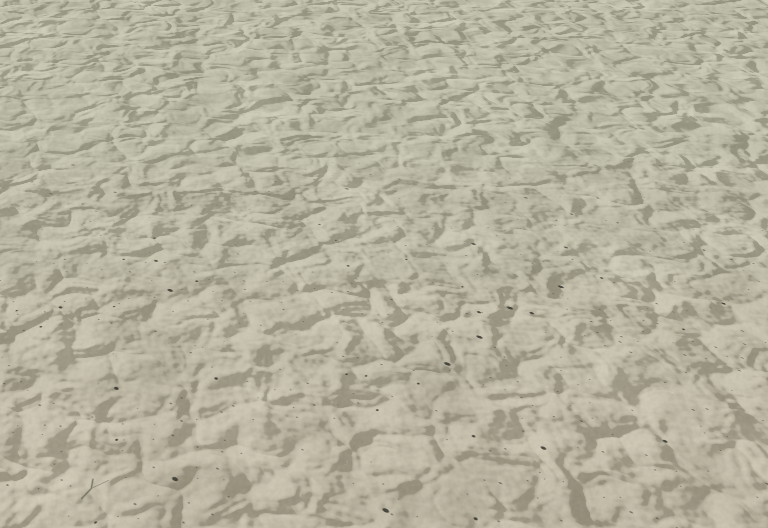
Reproduce this texture procedurally as a Shadertoy shader.

```glsl
// Trampled pale sand seen at a slant: overlapping tilted bowls and warped gradient
// noise form a height field on a ground plane, lit from the near right.
// Fine grain, dark specks of debris and one small twig lie on top.

vec2 hash2(vec2 p) {
    vec3 q = fract(p.xyx * vec3(0.1031, 0.1030, 0.0973));
    q += dot(q, q.yzx + 33.33);
    return fract((q.xx + q.yz) * q.zy);
}

float gradientNoise(vec2 p) {
    vec2 cell = floor(p), f = p - cell;
    vec2 u = f * f * f * (f * (f * 6.0 - 15.0) + 10.0);
    float corner[4];
    for (int i = 0; i < 4; i++) {
        vec2 o = vec2(i & 1, i >> 1);
        float angle = 6.2832 * hash2(cell + o).x;
        corner[i] = dot(vec2(cos(angle), sin(angle)), f - o);
    }
    return 1.4 * mix(mix(corner[0], corner[1], u.x), mix(corner[2], corner[3], u.x), u.y);
}

// Soft minimum of scattered oval bowls, which leaves sharp crests between footprints
float footprints(vec2 p) {
    vec2 cell = floor(p);
    float sum = 0.0;
    for (int y = -1; y <= 1; y++)
    for (int x = -1; x <= 1; x++) {
        vec2 id = cell + vec2(x, y);
        vec2 rnd = hash2(id + 71.0);
        vec2 away = p - id - hash2(id);
        float angle = 1.2 + 2.0 * (rnd.y - 0.5);
        float across = dot(away, vec2(cos(angle), sin(angle)));
        float bowl = mix(0.3, 1.1, rnd.x) * (dot(away, away) + 0.9 * across * across);
        sum += exp(-40.0 * (bowl + 0.2 * rnd.y));
    }
    return -log(sum + 1e-12) / 40.0;
}

float sandHeight(vec2 p, float fine) {
    vec2 warp = vec2(gradientNoise(p * 0.9 + 7.3), gradientNoise(p * 0.9 + 41.7));
    vec2 q = p + 0.4 * warp;
    float h = 0.7 * footprints(q);
    h += 0.24 * gradientNoise(q * 1.2 + 19.0);
    h -= 0.13 * abs(gradientNoise(q * 1.7 + 63.0));
    h += 0.07 * gradientNoise(q * 2.9 + 5.0);
    return h + 0.035 * fine * gradientNoise(p * 5.5);
}

// Coverage by round specks, at most one in each grid cell
float specks(vec2 p, float share, float radius, float blur) {
    vec2 cell = floor(p);
    vec2 rnd = hash2(cell + 13.0);
    float r = radius * mix(0.4, 1.0, rnd.y * rnd.y);
    vec2 away = p - cell - mix(vec2(0.15), vec2(0.85), hash2(cell + 57.0));
    away.x += 0.8 * away.y * (rnd.y - 0.5);
    return step(rnd.x, share) * (1.0 - smoothstep(r - blur, r + blur, length(away)));
}

float segment(vec2 p, vec2 a, vec2 b) {
    vec2 ab = b - a;
    return length(p - a - ab * clamp(dot(p - a, ab) / dot(ab, ab), 0.0, 1.0));
}

void mainImage(out vec4 fragColor, in vec2 fragCoord) {
    vec2 uv = fragCoord / iResolution.y;
    float pixel = 1.0 / iResolution.y;

    // Project the canvas onto the ground, with the horizon above the frame
    float depth = 1.0 / (1.7 - uv.y);
    vec2 ground = 18.0 * vec2((uv.x - 0.73) * depth, 2.1 * depth);
    ground.x += 0.25 * ground.y;

    // Slope towards the light; steep far sides fall into shadow
    vec2 toLight = vec2(0.7, -0.7);
    float reach = 0.05 + 0.06 * depth;
    float fine = 1.0 - smoothstep(0.8, 1.3, depth);
    float slope = (sandHeight(ground, fine) - sandHeight(ground + toLight * reach, fine)) / reach;
    slope *= mix(0.75, 1.15, smoothstep(-0.4, 0.4, gradientNoise(ground * 0.25)));
    float tone = 0.727 + 0.056 * tanh(1.9 * slope);
    tone -= 0.075 * smoothstep(0.2, 0.6, -slope);
    tone += 0.035 * gradientNoise(ground * vec2(0.45, 0.5) + 90.0);

    // Grain
    tone += 0.014 * gradientNoise(uv * 150.0) + 0.014 * gradientNoise(uv * 75.0 + 31.0);

    // Warm sand nearby, greener in the distance
    vec3 tint = mix(vec3(0.003, -0.020, -0.094), vec3(-0.005, -0.004, -0.084),
                    smoothstep(0.1, 1.0, uv.y));
    vec3 color = tone + tint;

    // Debris thins out with distance
    float near = 1.0 - smoothstep(0.4, 0.85, uv.y);
    float blur = 18.0 * depth * pixel;
    float debris = specks(ground, 0.2, 0.065, blur);
    debris = max(debris, 0.6 * specks(ground * 2.2 + 3.0, 0.3, 0.06, 2.2 * blur));
    color = mix(color, vec3(0.20, 0.20, 0.17), 0.85 * debris * near);

    // Twig
    vec2 fork = vec2(0.173, 0.075);
    float twig = min(segment(uv, vec2(0.155, 0.056), fork),
                 min(segment(uv, fork, vec2(0.176, 0.092)),
                     segment(uv, fork, vec2(0.205, 0.090)) + 0.001));
    color = mix(color, vec3(0.36, 0.36, 0.31),
                0.8 * (1.0 - smoothstep(0.0012 - pixel, 0.0012 + pixel, twig)));

    fragColor = vec4(color, 1.0);
}
```
